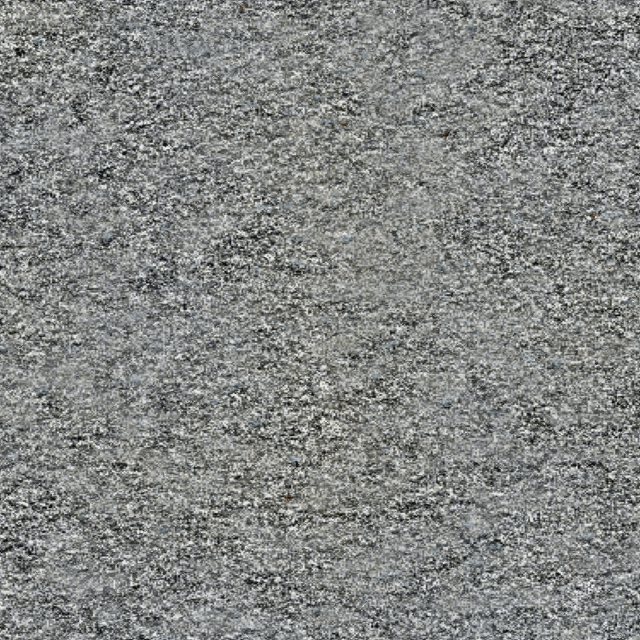
This texture is drawn by a three.js fragment shader. Its source:

```glsl
// Weathered grey concrete: fine horizontal grain, dark pits and small embedded stones.
varying vec2 vUv;

// Colours
const vec3 CEMENT = vec3(0.540, 0.548, 0.540);
const vec3 WARM_TINT = vec3(0.014, 0.005, -0.018);
const vec3 STONE_GREY = vec3(0.52, 0.56, 0.585);
const vec3 RUST = vec3(0.33, 0.23, 0.15);

// Cells across and up the canvas, per layer
const vec2 GRAIN_CELLS = vec2(375.0, 410.0);
const vec2 CRUMB_CELLS = vec2(190.0, 290.0);
const vec2 STREAK_CELLS = vec2(62.0, 150.0);
const vec2 CLUMP_CELLS = vec2(24.0, 52.0);
const vec2 PIT_CELLS = vec2(75.0, 150.0);
const vec2 STONE_CELLS = vec2(38.0, 58.0);
const float BROAD_CELLS = 5.0;

// Strengths
const float GRAIN = 0.50;
const float CRUMB = 0.34;
const float STREAK = 0.11;
const float CLUMP = 0.07;
const float CLUMP_CONTRAST = 0.75;
const float WEAR_CONTRAST = 0.28;
const float RELIEF = 0.16;
const float RELIEF_STEP = 0.0035;
const float PIT_DEPTH = 0.24;
const float PIT_SHARE = 0.30;
const float STONE_SHARE = 0.045;
const float RUST_SHARE = 0.002;

float hash(vec2 p) {
  vec3 q = fract(p.xyx * 0.1031);
  q += dot(q, q.yzx + 33.33);
  return fract((q.x + q.y) * q.z);
}

// Smooth value noise, centred on zero
float noise(vec2 p) {
  vec2 cell = floor(p);
  vec2 f = fract(p);
  f = f * f * (3.0 - 2.0 * f);
  float low = mix(hash(cell), hash(cell + vec2(1.0, 0.0)), f.x);
  float high = mix(hash(cell + vec2(0.0, 1.0)), hash(cell + 1.0), f.x);
  return mix(low, high, f.y) - 0.5;
}

// Cellular noise: xy is the offset from the nearest seed, z its distance, w its id
vec4 nearestSeed(vec2 p) {
  vec2 base = floor(p);
  vec4 nearest = vec4(0.0, 0.0, 9.0, 0.0);
  for (int y = -1; y <= 1; y++) {
    for (int x = -1; x <= 1; x++) {
      vec2 cell = base + vec2(float(x), float(y));
      vec2 seed = cell + vec2(hash(cell + 17.3), hash(cell + 71.9));
      vec2 offset = p - seed;
      float dist = length(offset);
      if (dist < nearest.z) nearest = vec4(offset, dist, hash(cell + 43.7));
    }
  }
  return nearest;
}

float streaks(vec2 p) {
  return noise(p * STREAK_CELLS + 11.0);
}

void main() {
  vec2 p = vUv;

  // Broad wear and small clumps change the roughness, hardly the brightness
  float wear = noise(p * BROAD_CELLS + 3.0) + 0.5 * noise(p * BROAD_CELLS * 2.7 + 29.0);
  float clump = noise(p * CLUMP_CELLS + 47.0);
  float roughness = 1.0 + WEAR_CONTRAST * wear - CLUMP_CONTRAST * clump;
  float warmth = noise(p * BROAD_CELLS * 0.8 + 57.0) + 0.5 * noise(p * CLUMP_CELLS + 83.0);

  // Ragged edges for pits and stones
  vec2 ragged = vec2(noise(p * CRUMB_CELLS + 5.0), noise(p * CRUMB_CELLS + 37.0));

  // Layered grain with light falling from above
  float grain = noise(p * GRAIN_CELLS + 19.0);
  float crumb = noise(p * CRUMB_CELLS + 61.0);
  float streak = streaks(p);
  float slope = streak - streaks(p + vec2(0.0, RELIEF_STEP));
  float tone = GRAIN * grain + CRUMB * crumb + STREAK * streak + RELIEF * slope;
  tone = tone * roughness + CLUMP * clump;

  // Dark flattened pits, gathered in the rough clumps
  vec4 pit = nearestSeed(p * PIT_CELLS + ragged * 1.1);
  float pitRadius = 0.35 + 0.35 * fract(pit.w * 13.0);
  float isPit = 1.0 - smoothstep(-0.06, 0.06, pit.w - PIT_SHARE * roughness * roughness);
  float hollow = isPit * (1.0 - smoothstep(pitRadius * 0.3, pitRadius, pit.z));
  tone -= PIT_DEPTH * hollow * (0.8 + 1.2 * grain);

  vec3 color = CEMENT + tone + WARM_TINT * warmth;
  color += WARM_TINT * noise(p * CRUMB_CELLS + 97.0) * 1.8;

  // Embedded stones, lit on top and shaded beneath
  vec4 stone = nearestSeed(p * STONE_CELLS + ragged * 0.55 + 7.0);
  float stoneRadius = 0.20 + 0.28 * fract(stone.w * 291.0);
  float body = 1.0 - smoothstep(stoneRadius * 0.6, stoneRadius, stone.z);
  float isRust = step(stone.w, RUST_SHARE);
  float isStone = step(stone.w, STONE_SHARE);
  vec3 stoneColor = mix(STONE_GREY, RUST, isRust);
  stoneColor += 0.3 * stone.y + 0.5 * tone + 0.16 * (fract(stone.w * 577.0) - 0.5);
  float shadow = 1.0 - smoothstep(0.0, stoneRadius, length(stone.xy + vec2(0.0, stoneRadius)));
  color -= 0.2 * isStone * shadow;
  color = mix(color, stoneColor, isStone * body * 0.7);

  gl_FragColor = vec4(clamp(color, 0.06, 0.90), 1.0);
}
```
